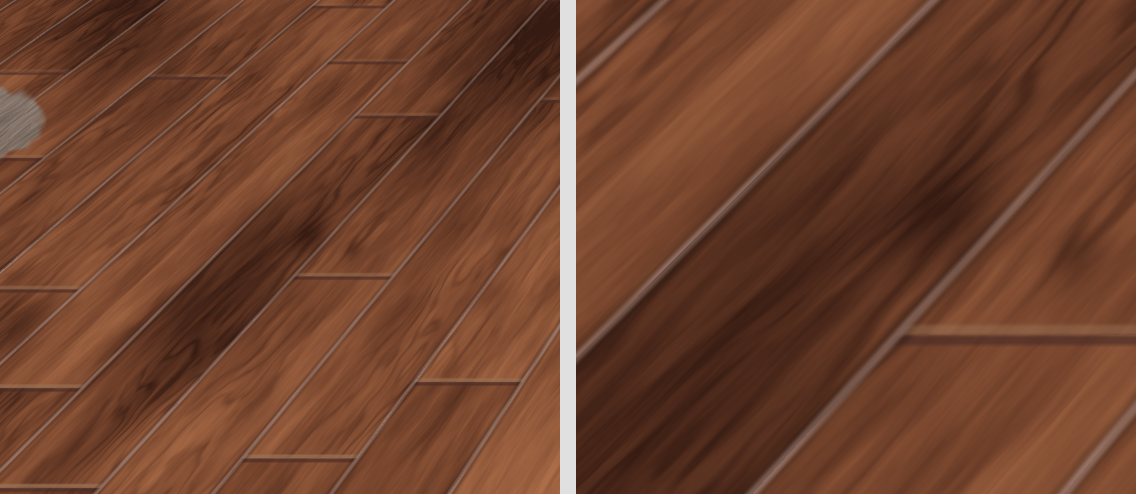
Left: the whole. Right: its middle third, enlarged.
A WebGL 1 fragment shader for this texture:

```glsl
precision highp float;
// Stained wooden floor boards receding in perspective, with pale seams and staggered end joints.
uniform vec2 u_resolution;

// Layout, in units of the canvas height
const float SEAM_X = 0.192;        // foot of the reference seam
const float SEAM_LEAN = 0.914;     // its sideways run per unit of height
const float NEAR_WIDTH = 0.239;    // board width at the bottom edge
const float WIDTH_LOSS = 0.0855;   // narrowing per unit of height
const float BOARD_LENGTH = 1.56;   // in units of inverse board width
const float SEAM_HALF = 0.0145;    // as a fraction of board width
const float JOINT_HALF = 0.017;
const float BLUR = 0.0022;
const vec2 GRAIN = vec2(0.675, 0.738);

// Joint stagger of nine neighbouring rows, as a fraction of board length
const float FIRST_ROW = -6.0;
const float DEFAULT_STAGGER = 0.5;
const mat3 STAGGER = mat3(0.862, 0.545, 0.843,
                          0.149, 0.905, 0.694,
                          0.184, 0.753, 0.919);

const vec3 WOOD_DEEP = vec3(0.19, 0.09, 0.06);
const vec3 WOOD_MID = vec3(0.46, 0.265, 0.172);
const vec3 WOOD_LIGHT = vec3(0.71, 0.455, 0.30);
const vec3 SEAM_COLOR = vec3(0.61, 0.47, 0.42);
const vec3 JOINT_LIGHT = vec3(0.60, 0.45, 0.34);
const vec3 JOINT_DARK = vec3(0.29, 0.17, 0.15);
const vec3 WORN_GREY = vec3(0.52, 0.48, 0.45);

float hash(vec2 p) {
  return fract(sin(dot(p, vec2(127.1, 311.7))) * 43758.5453);
}

float noise(vec2 p) {
  vec2 i = floor(p), f = fract(p);
  f = f * f * (3.0 - 2.0 * f);
  return mix(mix(hash(i), hash(i + vec2(1.0, 0.0)), f.x),
             mix(hash(i + vec2(0.0, 1.0)), hash(i + 1.0), f.x), f.y);
}

float fbm(vec2 p) {
  float sum = 0.0, amp = 0.53;
  for (int i = 0; i < 4; i++) {
    sum += amp * noise(p);
    p = p * 2.03 + 17.3;
    amp *= 0.5;
  }
  return sum;
}

// Soft spot, stretched along the grain: size is (along, across)
float stain(vec2 p, vec2 center, vec2 size) {
  vec2 d = p - center;
  vec2 g = vec2(dot(d, GRAIN), dot(d, vec2(GRAIN.y, -GRAIN.x))) / size;
  return exp(-dot(g, g));
}

float stagger(float row) {
  float phase = DEFAULT_STAGGER;
  for (int i = 0; i < 3; i++)
    for (int j = 0; j < 3; j++)
      if (abs(row - FIRST_ROW - float(i * 3 + j)) < 0.5) phase = STAGGER[i][j];
  return phase;
}

float line(float dist, float halfWidth, float soft) {
  return 1.0 - smoothstep(halfWidth - soft, halfWidth + soft, abs(dist));
}

void main() {
  vec2 p = gl_FragCoord.xy / u_resolution.y;
  float soft = max(BLUR, 0.8 / u_resolution.y);

  // Floor coordinates: across the boards and along them
  float width = NEAR_WIDTH - WIDTH_LOSS * p.y;
  float across = (p.x - SEAM_X - SEAM_LEAN * p.y) / width;
  float along = 1.0 / width;
  float row = floor(across);
  float run = along / BOARD_LENGTH - stagger(row);
  float board = floor(run);

  // Grain, broken at every board
  float id = hash(vec2(row, board) + 3.7);
  vec2 q = vec2(across, along) + id * 40.0;
  float figure = fbm(q * vec2(3.0, 2.2));
  float streak = noise(vec2(q.x * 13.0 + figure * 5.0, q.y * 4.5));
  float fiber = fbm(vec2(q.x * 38.0 + figure * 6.0, q.y * 11.0));
  float rings = pow(0.5 + 0.5 * sin(q.x * 32.0 + figure * 36.0), 3.0);
  float ringMask = smoothstep(0.35, 0.75, noise(q * vec2(1.6, 2.0) + 9.0));

  // Tone: light toward the lower right, boards differ, the nearest are darker
  float tone = 0.49 + (1.0 - p.y) * (0.13 + 0.13 * p.x) + 0.14 * (id - 0.5);
  tone -= 0.16 * step(board, 1.5);
  tone += 0.46 * (figure - 0.5) + 0.22 * (streak - 0.5) + 0.20 * (fiber - 0.5);
  tone -= 0.15 * rings * ringMask;

  // Dark stains and knots
  float darkRow = abs(row + 1.0) < 0.5 ? 1.0 : 0.2;
  float mottle = 0.6 + 0.8 * figure;
  tone -= 0.42 * mottle * darkRow * stain(p, vec2(0.45, 0.39), vec2(0.30, 0.12));
  tone -= 0.36 * mottle * stain(p, vec2(1.08, 0.95), vec2(0.36, 0.13));
  tone -= 0.28 * mottle * stain(p, vec2(0.27, 0.96), vec2(0.20, 0.13));
  tone -= 0.28 * mottle * stain(p, vec2(0.02, 0.34), vec2(0.10, 0.06));
  tone -= 0.30 * stain(p, vec2(0.63, 0.525), vec2(0.045, 0.026));
  tone -= 0.22 * stain(p, vec2(0.715, 0.495), vec2(0.022, 0.015));
  tone -= 0.20 * stain(p, vec2(0.99, 0.40), vec2(0.040, 0.018));
  tone = clamp(tone, 0.04, 1.0);
  vec3 color = mix(WOOD_DEEP, WOOD_MID, min(tone * 2.0, 1.0));
  color = mix(color, WOOD_LIGHT, max(tone * 2.0 - 1.0, 0.0));

  // End joints: a pale lip over a dark gap, fading with distance
  float fromJoint = fract(run + 0.5) - 0.5;
  float jointDist = fromJoint * BOARD_LENGTH * width * width / WIDTH_LOSS;
  float jointHalf = JOINT_HALF * width;
  float lip = line(jointDist - jointHalf, jointHalf, soft);
  float gap = line(jointDist + jointHalf, jointHalf, soft);
  color = mix(color, JOINT_DARK, 0.65 * gap);
  color = mix(color, JOINT_LIGHT, lip * mix(0.75, 0.12, p.y));

  // Long seams with a faint shadow and uneven filling
  float seamDist = (fract(across + 0.5) - 0.5) * width * GRAIN.y;
  color *= 1.0 - 0.22 * line(seamDist, SEAM_HALF * width * 2.2, soft * 2.0);
  float filling = 0.65 + 0.3 * noise(vec2(row * 7.0, along * 14.0));
  vec3 seam = SEAM_COLOR * (0.72 + 0.42 * tone);
  color = mix(color, seam, filling * line(seamDist, SEAM_HALF * width, soft));

  // Grey worn patch at the left edge
  vec2 w = (p - vec2(0.005, 0.752)) / vec2(0.085, 0.068);
  float worn = 1.0 - smoothstep(0.82, 1.08, length(w) + 0.3 * (noise(p * 45.0) - 0.5));
  color = mix(color, WORN_GREY * (0.75 + 0.5 * fiber), 0.85 * worn);

  gl_FragColor = vec4(color, 1.0);
}
```
